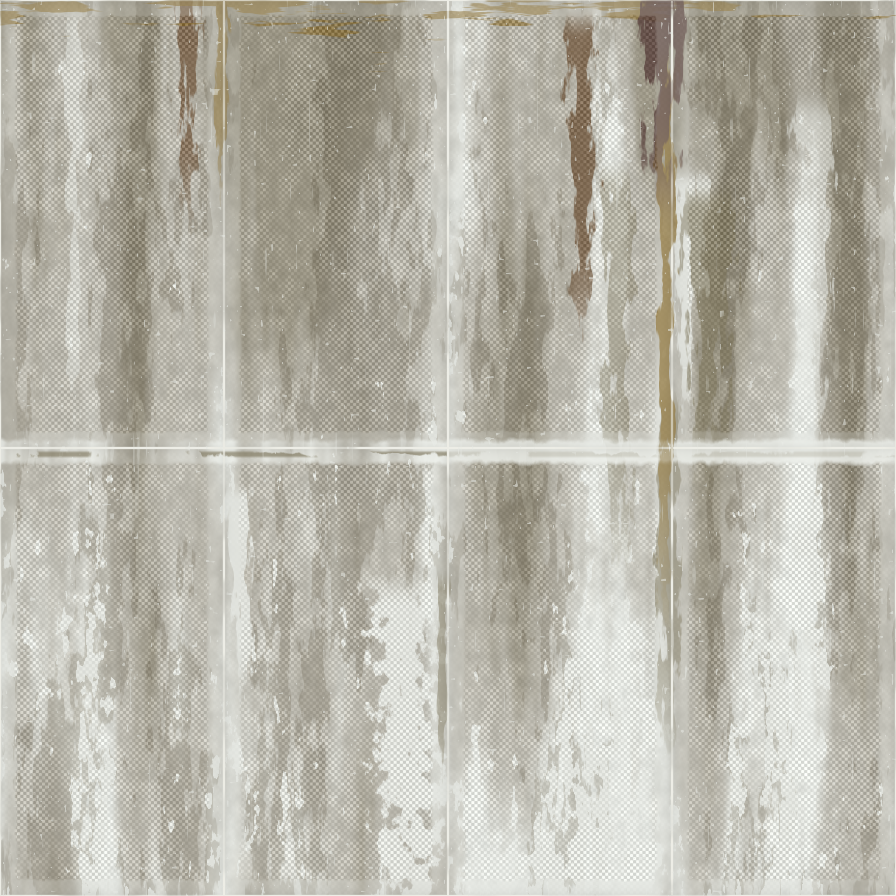
Write a WebGL 1 fragment shader that draws this texture.

```glsl
precision highp float;
uniform vec2 u_resolution;

#define PANELS vec2(4.0, 2.0)
#define DOTS_ACROSS 144.0
#define DOT_CONTRAST 0.13
#define JOINT_HALF_WIDTH 0.0014
#define FRAME_INSET 0.018
#define SHADE vec3(0.61, 0.59, 0.525)
#define PLASTER vec3(0.74, 0.73, 0.69)
#define CHALK vec3(0.90, 0.91, 0.89)
#define OCHRE vec3(0.55, 0.44, 0.20)
#define BROWN vec3(0.46, 0.36, 0.26)
#define PLUM vec3(0.37, 0.28, 0.26)
#define MOSS vec3(0.50, 0.47, 0.37)

float hash(vec2 p) {
  vec3 q = fract(p.xyx * 0.1031);
  q += dot(q, q.yzx + 33.33);
  return fract((q.x + q.y) * q.z);
}

float noise(vec2 p) {
  vec2 i = floor(p), f = fract(p);
  f = f * f * (3.0 - 2.0 * f);
  return mix(mix(hash(i), hash(i + vec2(1.0, 0.0)), f.x),
             mix(hash(i + vec2(0.0, 1.0)), hash(i + 1.0), f.x), f.y);
}

float fbm(vec2 p) {
  float sum = 0.0, amp = 0.533;
  for (int i = 0; i < 4; i++) {
    sum += amp * noise(p);
    p = p * 2.03 + 17.3;
    amp *= 0.5;
  }
  return sum;
}

// Ragged run that starts at height top and tapers downwards
float stain(vec2 p, float x, float halfWidth, float top, float len, float rough) {
  float run = (p.y - top) / len;
  float tail = max(run, 0.0);
  float body = 1.0 - abs(p.x - x) / halfWidth - 0.8 * tail * tail + (rough - 0.5) * 2.4;
  return smoothstep(0.0, 0.3, body) * smoothstep(-0.06, 0.04, run)
       * (1.0 - smoothstep(0.6, 1.1, run));
}

void main() {
  vec2 uv = gl_FragCoord.xy / u_resolution;
  float pixel = 1.0 / min(u_resolution.x, u_resolution.y);
  vec2 p = vec2(uv.x, 1.0 - uv.y);
  vec2 cell = uv * PANELS;
  vec2 edge = (0.5 - abs(fract(cell) - 0.5)) / PANELS;
  float rightHalf = smoothstep(0.499, 0.501, p.x);

  // Weather layers
  float streak = fbm(p * vec2(19.0, 1.7) + 3.0);
  float grain = fbm(p * vec2(105.0, 75.0) + 9.0);
  float rough = fbm(p * vec2(120.0, 28.0) + 41.0);
  float cloud = fbm(p * vec2(12.0, 8.0) + 70.0);

  // Vertical washes, paler towards the foot
  float wash = 0.1 + 0.62 * p.y + (streak - 0.5) * 1.5 + (cloud - 0.5) * 0.3;
  wash += 0.12 * rightHalf + 0.12 * (hash(floor(cell) + 5.0) - 0.5);
  vec3 color = mix(SHADE, PLASTER, smoothstep(0.05, 0.5, wash));
  color = mix(color, CHALK, smoothstep(0.5, 0.98, wash));
  color += (grain - 0.5) * 0.12;

  // Chalky flakes and darker residue
  float flakes = smoothstep(0.0, 0.07, wash + (rough - 0.5) * 1.1 + (grain - 0.5) * 0.7 - 0.91);
  flakes = max(flakes, stain(p, 0.083, 0.010, 0.02, 0.55, rough) * 0.6);
  flakes = max(flakes, stain(p, 0.455, 0.038, 0.66, 0.50, grain));
  flakes = max(flakes, stain(p, 0.765, 0.020, 0.20, 0.30, rough));
  flakes = max(flakes, stain(p, 0.268, 0.014, 0.55, 0.25, rough));
  flakes = max(flakes, stain(p, 0.910, 0.022, 0.12, 0.45, rough) * 0.7);
  float residue = fbm(p * vec2(15.0, 2.2) + 90.0) + (rough - 0.5) * 0.5;
  color = mix(color, color * vec3(0.89, 0.88, 0.86), smoothstep(0.54, 0.60, residue));
  color = mix(color, CHALK, flakes * 0.85);

  // Rust and moss runs
  float moss = stain(p, 0.790, 0.026, 0.22, 0.34, rough);
  moss = max(moss, stain(p, 0.690, 0.018, 0.20, 0.46, rough) * 0.7);
  moss = max(moss, stain(p, 0.494, 0.007, 0.65, 0.24, rough));
  moss = max(moss, stain(p, 0.747, 0.014, 0.45, 0.42, rough));
  color = mix(color, MOSS, moss * 0.62);
  float brown = max(stain(p, 0.211, 0.013, -0.02, 0.27, rough),
                    stain(p, 0.650, 0.017, 0.03, 0.38, rough));
  color = mix(color, BROWN, brown * 0.78);
  float ochre = max(stain(p, 0.246, 0.008, -0.02, 0.26, rough) * 0.8,
                    stain(p, 0.743, 0.011, 0.08, 0.62, rough));
  float crust = fbm(vec2(p.x * 14.0, p.y * 110.0) + 23.0) - 6.0 * p.y;
  crust += 0.12 * smoothstep(0.25, 0.30, p.x) * (1.0 - smoothstep(0.45, 0.50, p.x));
  ochre = max(ochre, smoothstep(0.46, 0.54, crust) * 0.75);
  color = mix(color, OCHRE, ochre * 0.85);
  color = mix(color, PLUM, stain(p, 0.738, 0.024, -0.04, 0.28, rough) * 0.85);

  // Staggered perforations inside each panel
  vec2 wave = cos(6.28318 * uv * DOTS_ACROSS);
  float dots = smoothstep(-0.45, 0.55, wave.x * wave.y) - 0.5;
  float inset = min(edge.x, edge.y);
  float inside = smoothstep(FRAME_INSET - 0.002, FRAME_INSET + 0.002, inset + (grain - 0.5) * 0.006);
  float resolved = 1.0 - smoothstep(0.3, 0.5, pixel * DOTS_ACROSS);
  float printed = smoothstep(0.25, 0.65, cloud + (grain - 0.5) * 0.6);
  color += dots * DOT_CONTRAST * mix(0.35, 1.25, printed) * mix(0.12, 1.0, inside) * resolved;
  color = mix(color, mix(color, CHALK, 0.2), 1.0 - inside);

  // Pale ledge along the middle, with a broken shadow below
  float ledge = 1.0 - smoothstep(0.009, 0.016, abs(p.y - 0.504) + (grain - 0.5) * 0.008);
  float ledgePaint = mix(smoothstep(0.42, 0.72, streak) * 0.9, 0.8, rightHalf);
  color = mix(color, CHALK + 0.04, ledge * ledgePaint * (1.0 - 0.7 * ochre));
  float shadow = 1.0 - smoothstep(0.001, 0.005, abs(p.y - 0.507));
  shadow *= smoothstep(0.45, 0.60, noise(p * vec2(16.0, 80.0) + 6.0) + (grain - 0.5) * 0.5);
  color = mix(color, MOSS, shadow * mix(0.65, 0.2, rightHalf));

  // Soft recess and pale line at every joint
  color *= 1.0 - 0.07 * exp(-inset * 190.0);
  float line = 1.0 - smoothstep(JOINT_HALF_WIDTH - 0.5 * pixel, JOINT_HALF_WIDTH + 0.5 * pixel, inset);
  float lineWear = mix(0.55, 1.0, smoothstep(0.3, 0.6, noise(p * 24.0)));
  color = mix(color, vec3(0.93, 0.93, 0.90), line * lineWear * (1.0 - 0.4 * ochre));

  // Specks and hairline scratches
  float specks = smoothstep(0.90, 0.97, noise(p * vec2(260.0, 190.0)));
  float scratches = smoothstep(0.93, 0.98, noise(p * vec2(330.0, 14.0) + 12.0));
  color = mix(color, CHALK, max(specks * 0.55, scratches * 0.3));

  gl_FragColor = vec4(clamp(color, 0.0, 1.0), 1.0);
}
```
